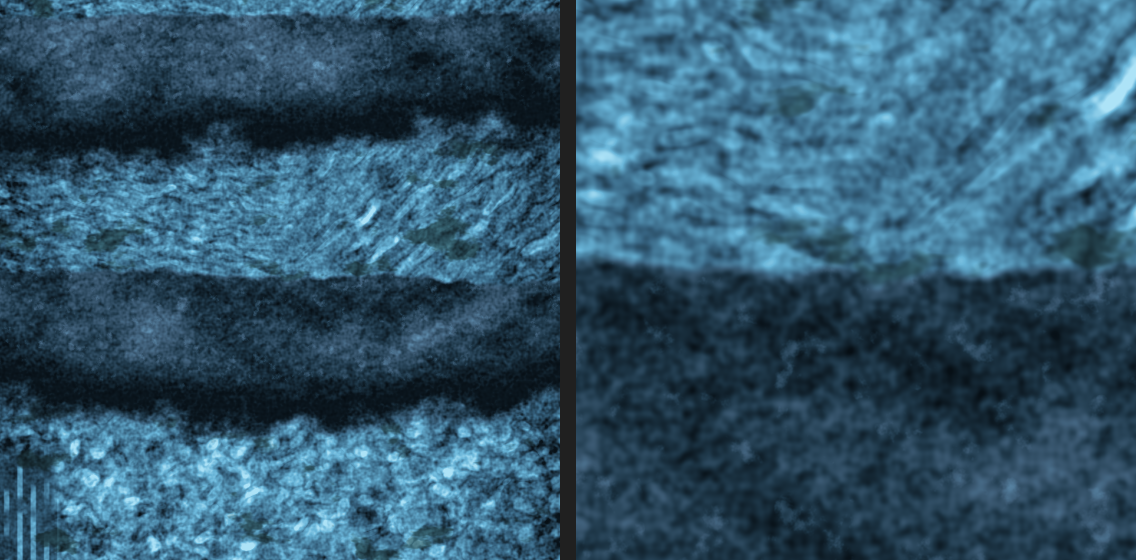
Left, the full canvas; right, a detail of the centre.
Write a WebGL 2 fragment shader that draws this texture.

```glsl
#version 300 es
precision highp float;
// Two weathered stone steps in blue light: pebbled treads above dark, mottled risers.
uniform vec2 u_resolution;
out vec4 fragColor;

const vec3 DEEP = vec3(0.015, 0.04, 0.06);
const vec3 BLUE = vec3(0.21, 0.385, 0.50);
const vec3 SKY = vec3(0.41, 0.71, 0.85);
const vec3 PALE = vec3(0.68, 0.89, 0.97);
const vec3 SLATE = vec3(0.31, 0.39, 0.49);
const vec3 MOSS = vec3(0.10, 0.19, 0.21);

float sq(float x) { return x * x; }

vec2 hash2(vec2 p) {
  vec3 q = fract(p.xyx * vec3(0.1031, 0.1030, 0.0973));
  q += dot(q, q.yzx + 33.33);
  return fract((q.xx + q.yz) * q.zy);
}

float corner(vec2 cell, vec2 offset) {
  return dot(hash2(cell) * 2.0 - 1.0, offset);
}

float gradientNoise(vec2 p) {
  vec2 i = floor(p), f = fract(p), e = vec2(1, 0);
  vec2 u = f * f * f * (f * (f * 6.0 - 15.0) + 10.0);
  float low = mix(corner(i, f), corner(i + e.xy, f - e.xy), u.x);
  float high = mix(corner(i + e.yx, f - e.yx), corner(i + e.xx, f - e.xx), u.x);
  return 1.5 * mix(low, high, u.y);
}

float fbm(vec2 p) {
  float sum = 0.0, amp = 0.6;
  for (int i = 0; i < 5; i++) {
    sum += amp * gradientNoise(p);
    p = mat2(1.6, 1.2, -1.2, 1.6) * p + 7.3;
    amp *= 0.58;
  }
  return sum;
}

// Coordinates along and across a direction
vec2 turn(vec2 p, float angle) {
  float c = cos(angle), s = sin(angle);
  return vec2(c * p.x + s * p.y, c * p.y - s * p.x);
}

// Rounded stones; only a share of the cells holds one
float pebbles(vec2 p, float share) {
  vec2 cell = floor(p);
  float best = 0.0;
  for (int y = -1; y <= 1; y++)
    for (int x = -1; x <= 1; x++) {
      vec2 id = cell + vec2(x, y);
      vec2 rnd = hash2(id + 19.7);
      float d = length(p - id - 0.2 - 0.6 * hash2(id));
      float stone = smoothstep(0.5, 0.27, d) * (0.4 + 0.6 * rnd.y);
      best = max(best, stone * step(rnd.x, share));
    }
  return best;
}

float blot(vec2 p, vec2 center, vec2 radius) {
  vec2 q = (p - center) / radius;
  return exp(-dot(q, q));
}

// Streaky stone relief laid along one angle, with scattered cobbles
float relief(vec2 p, float angle, vec2 scale, float share) {
  vec2 warp = 0.6 * vec2(gradientNoise(p * 17.0), gradientNoise(p * 21.0 + 4.0));
  vec2 q = turn(p, angle) * scale + warp;
  float streak = 0.34 * gradientNoise(q) + 0.26 * gradientNoise(q * 2.1 + 3.0);
  return streak + 0.2 * pebbles(q * 1.25, 0.6) + 0.5 * pebbles(q * 0.8 + 8.0, share);
}

// Short upright bars with gaps
float bars(vec2 p) {
  float column = floor(p.x * 42.0);
  float line = smoothstep(0.28, 0.12, abs(fract(p.x * 42.0) - 0.5));
  float gaps = smoothstep(-0.1, 0.15, gradientNoise(vec2(column * 3.7, p.y * 16.0)));
  return line * gaps * smoothstep(0.11, 0.095, p.x) * smoothstep(0.21, 0.17, p.y);
}

float treadTone(vec2 p, float lower, float slant) {
  float flow = mix(relief(p, -0.12, vec2(30, 62), 0.07), relief(p, 0.72, vec2(19, 56), 0.13), slant);
  float heap = relief(p, 0.35, vec2(36, 46), 0.32) + 0.55 * fbm(p * 13.0 + 3.0);
  float sides = smoothstep(0.16, 0.0, p.x) + smoothstep(0.8, 1.0, p.x);
  float pale = 0.16 * blot(p, vec2(0.5, 0.16), vec2(0.28, 0.06));
  float rough = 0.22 * fbm(p * 15.0);
  return 0.61 + mix(flow, heap + pale, lower) + rough - 0.27 * sides;
}

float riserTone(vec2 p, float mottle) {
  float lit = 0.32 * blot(p, vec2(0.47, 0.89), vec2(0.17, 0.08))
    + 0.28 * blot(p, vec2(0.14, 0.91), vec2(0.10, 0.09))
    + 0.22 * blot(p, vec2(0.25, 0.40), vec2(0.14, 0.08))
    + 0.28 * blot(turn(p - vec2(0.77, 0.40), 0.6), vec2(0), vec2(0.15, 0.035));
  float stones = pebbles(turn(p, -0.3) * vec2(36, 56), 0.25);
  float scratches = gradientNoise(turn(p, 0.5) * vec2(24, 80));
  float specks = smoothstep(0.2, 0.6, fbm(p * 38.0 + 9.0));
  return 0.23 + 0.9 * lit + 0.34 * mottle + 0.09 * scratches + 0.2 * specks
    + stones * (0.06 + 0.7 * lit);
}

void main() {
  vec2 p = gl_FragCoord.xy / u_resolution;
  float mottle = fbm(p * vec2(9, 12));
  float grain = gradientNoise(p * 95.0) + gradientNoise(p * 170.0 + 5.0);

  // Step layout, counted from the top edge down
  float s = (0.978 - p.y) / 0.465 + 0.035 * gradientNoise(p * vec2(5, 3));
  s += 0.02 * gradientNoise(p * 32.0);
  float row = min(floor(s), 1.0);
  float f = s - row;
  float bow = row > 0.5 ? -0.5 * sq(p.x - 0.5) : -0.13 * (p.x - 0.5);
  float crease = 0.44 + 0.07 * max(row, 0.0) + bow;
  float ragged = f + 0.12 * mottle;
  float tread = smoothstep(crease + 0.03, crease + 0.15, ragged);
  tread = max(tread, 1.0 - smoothstep(0.0, 0.025, f));
  float shadow = exp(-sq((ragged - crease) / 0.09));

  // Brightness of both surfaces
  float lower = smoothstep(0.32, 0.2, p.y);
  float slant = smoothstep(0.4, 0.65, p.x);
  float tone = mix(riserTone(p, mottle), treadTone(p, lower, slant), tread);
  tone *= 1.0 - 0.82 * shadow * (1.0 - 0.6 * tread);
  tone += grain * mix(0.07 + 0.2 * clamp(tone, 0.0, 0.5), 0.19, tread);

  // Worn moss patches and the barred corner
  float moss = smoothstep(0.2, 0.4, fbm(p * vec2(8, 13) + 31.0)) * tread;
  float nook = smoothstep(0.12, 0.08, p.x) * smoothstep(0.22, 0.17, p.y);
  tone = mix(tone, 0.28 + 0.1 * grain, 0.75 * nook) + 0.5 * bars(p);

  // Colour from shadow to highlight
  tone = max(tone, 0.06 + 0.03 * grain);
  vec3 color = mix(DEEP, BLUE, clamp(tone * 2.0, 0.0, 1.0));
  color = mix(color, SKY, clamp(tone * 2.0 - 1.0, 0.0, 1.0));
  color = mix(color, PALE, smoothstep(0.95, 1.4, tone));
  float dusty = (1.0 - tread) * smoothstep(0.2, 0.5, tone) * 0.5;
  color = mix(color, SLATE * (0.4 + tone), dusty);
  color = mix(color, MOSS * (0.4 + 1.2 * tone), 0.75 * moss);
  fragColor = vec4(color, 1.0);
}
```
